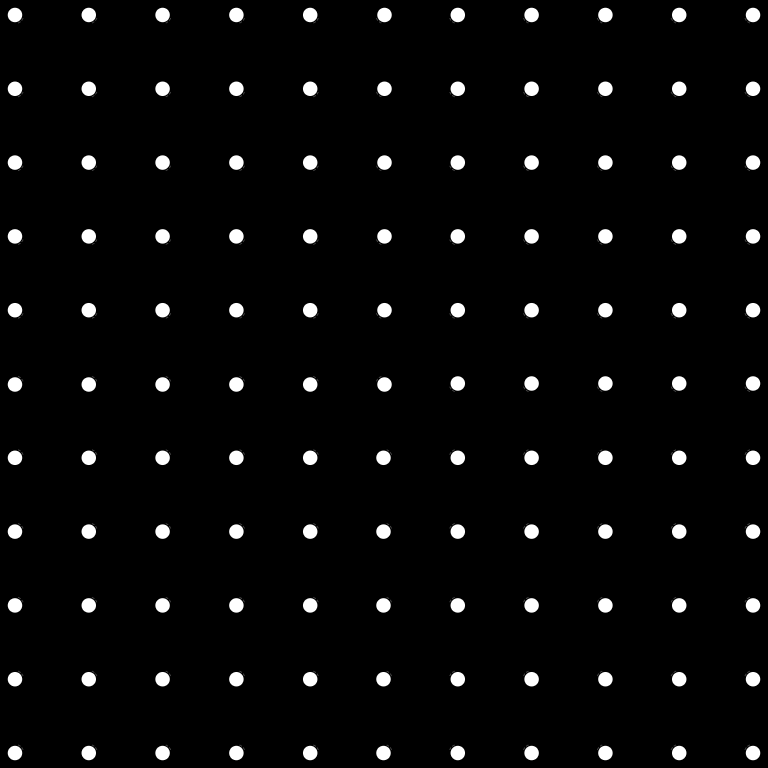
Give the GLSL for this pattern, as a WebGL 1 fragment shader.

```glsl
precision highp float;

// Eleven by eleven small white discs on black, drawn as a repeated circle distance.
// Four quadrants face the centre: discs on the middle row and column are nudged
// apart in a pinwheel, and each disc has a faint broken arc on its inward corner.

uniform vec2 u_resolution;

const float SPACING = 0.0961;
const float RADIUS = 0.0094;
const float NUDGE = 0.00065;
const float LAST_CELL = 5.0;
const vec3 BACKGROUND = vec3(0.0);
const vec3 DISC_COLOUR = vec3(1.0);
const float ARC_LEVEL = 0.28;

// Coverage of a shape from its signed distance, smoothed over one pixel.
float coverage(float dist, float pixel) {
    return clamp(0.5 - dist / pixel, 0.0, 1.0);
}

// Diagonal direction from a cell towards the centre; ties turn as a pinwheel.
vec2 inwardDiagonal(vec2 cell) {
    bool right = cell.x > 0.0 || (cell.x == 0.0 && cell.y >= 0.0);
    bool upper = cell.y > 0.0 || (cell.y == 0.0 && cell.x > 0.0);
    return vec2(right ? -1.0 : 1.0, upper ? -1.0 : 1.0);
}

// Thin arc just outside the disc, with a gap on the diagonal.
float brokenArc(vec2 p, vec2 inward, float radius, float pixel) {
    float ring = abs(length(p) - radius * 1.2) - radius * 0.06;
    vec2 q = p * inward;
    float angle = abs(atan(q.y, q.x) - 0.7854);
    float segment = smoothstep(0.04, 0.12, angle) * (1.0 - smoothstep(0.36, 0.48, angle));
    return coverage(ring, pixel) * segment;
}

void main() {
    float side = min(u_resolution.x, u_resolution.y);
    float pixel = 1.0 / side;
    vec2 p = (gl_FragCoord.xy - 0.5 * u_resolution) / side;

    // Nearest grid cell, counted from the centre.
    vec2 cell = clamp(floor(p / SPACING + 0.5), -LAST_CELL, LAST_CELL);
    vec2 inward = inwardDiagonal(cell);

    // Only the middle row and column are nudged.
    vec2 onAxis = 1.0 - step(0.5, abs(cell));
    vec2 local = p - cell * SPACING + inward * onAxis * NUDGE;

    float disc = coverage(length(local) - RADIUS, pixel);
    float arc = ARC_LEVEL * brokenArc(local, inward, RADIUS, pixel);
    gl_FragColor = vec4(mix(BACKGROUND, DISC_COLOUR, max(disc, arc)), 1.0);
}
```
